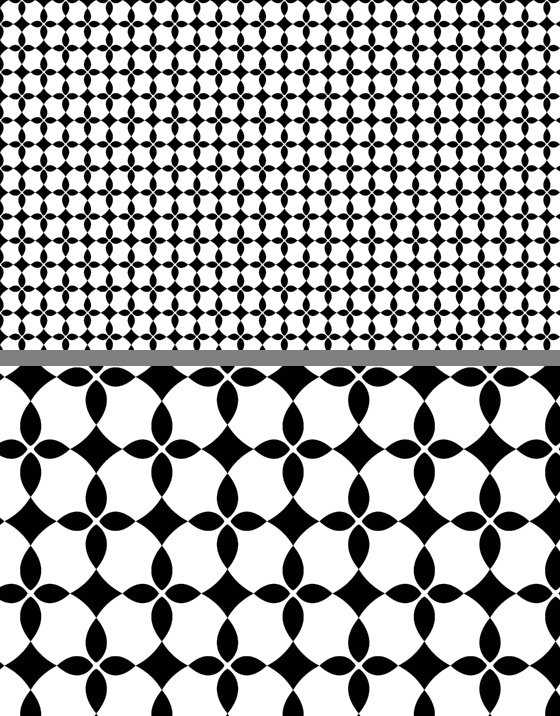
Top: the whole. Bottom: its middle third, enlarged.
Write a WebGL 1 fragment shader that draws this pattern.

```glsl
precision highp float;

uniform vec2 u_resolution;

// Lengths are fractions of the canvas height.
const vec2 PITCH = vec2(0.0625, 0.06875);          // spacing of motif centres
const vec2 DIAMOND_REACH = vec2(0.0250, 0.0233);   // half width, half height
const float DIAMOND_PINCH = 0.8;                   // how far the sides curve in
const vec2 PETAL_REACH = vec2(0.0375, 0.0456);     // sideways, upright
const vec2 PETAL_HALF_WIDTH = vec2(0.0092, 0.0101);
const float PETAL_START = 0.0030;                  // bare radius at the centre
const float PETAL_SWELL = 0.8;                     // roundness of the inner end
const float GAP_HALF_WIDTH = 0.0014;               // seams between petals
const vec3 PAPER = vec3(1.0);
const vec3 INK = vec3(0.005);
const int SAMPLES = 5;                             // per axis, for smooth edges
const float FILTER_PIXELS = 1.2;

// Width of a petal along its axis, scaled to peak at 1.
float petalProfile(float t) {
  float peakAt = PETAL_SWELL / (1.0 + PETAL_SWELL);
  float peak = pow(peakAt, PETAL_SWELL) * (1.0 - peakAt);
  return pow(max(t, 0.0), PETAL_SWELL) * (1.0 - t) / peak;
}

// Four petals, folded into one quadrant and split along its diagonal.
float flower(vec2 p) {
  vec2 q = abs(p);
  bool upright = q.y > q.x;
  float along = upright ? q.y : q.x;
  float across = upright ? q.x : q.y;
  float reach = upright ? PETAL_REACH.y : PETAL_REACH.x;
  float halfWidth = upright ? PETAL_HALF_WIDTH.y : PETAL_HALF_WIDTH.x;
  float t = (along - PETAL_START) / (reach - PETAL_START);
  bool inPetal = across < halfWidth * petalProfile(t);
  bool offSeam = (along - across) * 0.7071 > GAP_HALF_WIDTH;
  return inPetal && offSeam ? 1.0 : 0.0;
}

// Diamond with sides bowed towards its centre.
float diamond(vec2 p) {
  vec2 q = abs(p) / DIAMOND_REACH;
  return q.x + q.y + DIAMOND_PINCH * q.x * q.y < 1.0 ? 1.0 : 0.0;
}

// Flowers and diamonds alternate like a checkerboard.
float pattern(vec2 p) {
  vec2 cell = floor(p / PITCH + 0.5);
  vec2 local = p - cell * PITCH;
  float odd = mod(cell.x + cell.y, 2.0);

  // Upright petals extend past the middle of the cell into their neighbours.
  float side = local.y < 0.0 ? -1.0 : 1.0;
  vec2 neighbour = local - vec2(0.0, side * PITCH.y);
  vec2 sideways = local - vec2(local.x < 0.0 ? -PITCH.x : PITCH.x, 0.0);

  if (odd > 0.5) return flower(local);
  return max(diamond(local), max(flower(neighbour), flower(sideways)));
}

void main() {
  float coverage = 0.0;
  for (int j = 0; j < SAMPLES; j++) {
    for (int i = 0; i < SAMPLES; i++) {
      vec2 offset = (vec2(float(i), float(j)) + 0.5) / float(SAMPLES) - 0.5;
      vec2 p = (gl_FragCoord.xy + offset * FILTER_PIXELS) / u_resolution.y;
      coverage += pattern(vec2(p.x, 1.0 - p.y));   // rows start at the top
    }
  }
  coverage /= float(SAMPLES * SAMPLES);
  gl_FragColor = vec4(mix(PAPER, INK, coverage), 1.0);
}
```
